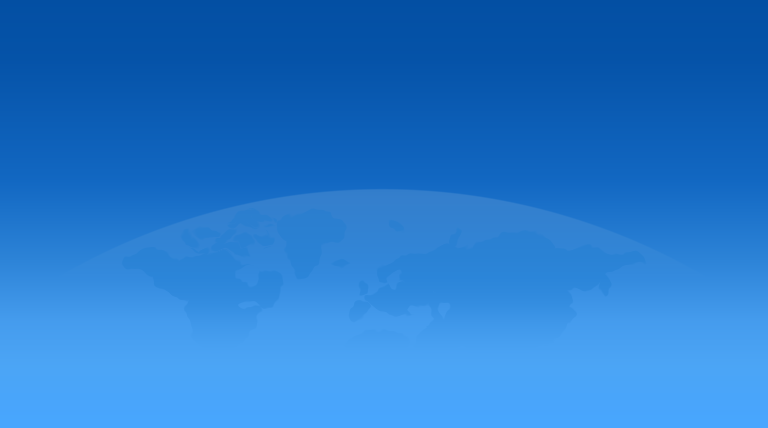
Reproduce this background procedurally as a WebGL 1 fragment shader.

```glsl
precision highp float;
// A blue sky gradient with a pale globe dome rising from the lower half.
// Faint continents are unions of ellipses whose coasts are roughened by
// layered sines and cellular noise; dome and land fade out downward.

uniform vec2 u_resolution;

float ramp(float a, float b, float x) {
  return clamp((x - a) / (b - a), 0.0, 1.0);
}

vec2 hash2(vec2 p) {
  vec2 q = vec2(dot(p, vec2(127.1, 311.7)), dot(p, vec2(269.5, 183.3)));
  return fract(sin(q) * 4375.85);
}

// Distance to the nearest scattered cell point.
float cellular(vec2 p) {
  vec2 cell = floor(p);
  float nearest = 2.0;
  for (int j = -1; j <= 1; j++) {
    for (int i = -1; i <= 1; i++) {
      vec2 c = cell + vec2(float(i), float(j));
      nearest = min(nearest, length(c + hash2(c) - p));
    }
  }
  return nearest;
}

// Layered sines that bend the coastlines.
vec2 coastWarp(vec2 p) {
  vec2 bend = vec2(0.0);
  float freq = 38.0;
  float amp = 0.007;
  for (int i = 0; i < 4; i++) {
    bend += amp * sin(freq * p.yx + vec2(1.3, 2.1) * float(i) + 2.0 * sin(freq * 0.6 * p));
    freq *= 1.9;
    amp *= 0.55;
  }
  return bend;
}

// Approximate signed distance to an ellipse.
float oval(vec2 p, float x, float y, float rx, float ry) {
  vec2 r = vec2(rx, ry);
  vec2 q = p - vec2(x, y);
  float k = length(q / r);
  return k * (k - 1.0) / max(length(q / (r * r)), 0.001);
}

float americas(vec2 p) {
  float d = oval(p, -0.544, 0.386, 0.065, 0.028);          // northwest cape
  d = min(d, oval(p, -0.410, 0.355, 0.125, 0.052));        // northern plains
  d = min(d, oval(p, -0.377, 0.265, 0.088, 0.085));        // southern plains
  d = min(d, oval(p, -0.277, 0.326, 0.050, 0.040));        // eastern cape
  d = max(d, -oval(p, -0.318, 0.362, 0.032, 0.025));       // great bay
  d = max(d, -oval(p, -0.315, 0.292, 0.020, 0.007));       // lakes
  float isles = min(oval(p, -0.370, 0.440, 0.105, 0.036),
                    oval(p, -0.310, 0.487, 0.065, 0.017));
  isles = max(isles, (cellular(p * vec2(24.0, 42.0)) - 0.5) * 0.025);
  float greatIsle = min(oval(p, -0.172, 0.466, 0.080, 0.040),
                        oval(p, -0.192, 0.412, 0.042, 0.054));
  return min(min(d, isles), greatIsle);
}

float eurasia(vec2 p) {
  float d = oval(p, 0.270, 0.365, 0.240, 0.065);           // northern belt
  d = min(d, oval(p, 0.305, 0.427, 0.085, 0.030));         // arctic cape
  d = min(d, oval(p, 0.490, 0.391, 0.115, 0.026));         // far east
  d = min(d, oval(p, 0.270, 0.270, 0.165, 0.110));         // central plateau
  d = min(d, oval(p, 0.510, 0.345, 0.012, 0.030));         // eastern spur
  d = min(d, oval(p, 0.040, 0.303, 0.085, 0.036));         // western plains
  d = min(d, oval(p, -0.050, 0.272, 0.022, 0.018));        // western cape
  vec2 q = p - vec2(0.030, 0.375);
  q = vec2(q.x + 0.6 * q.y, q.y - 0.6 * q.x);
  d = min(d, oval(q, 0.0, 0.0, 0.058, 0.030));             // north peninsula
  d = min(d, oval(p, -0.020, 0.198, 0.078, 0.027));        // southern shore
  d = min(d, oval(p, 0.130, 0.215, 0.060, 0.045));         // southern bridge
  d = max(d, -oval(p, 0.025, 0.244, 0.065, 0.012));        // inland seas
  d = max(d, -oval(p, 0.080, 0.277, 0.026, 0.010));
  d = max(d, -oval(p, 0.137, 0.270, 0.012, 0.024));
  return max(d, -oval(p, 0.030, 0.347, 0.012, 0.022));
}

float islands(vec2 p) {
  float d = oval(p, -0.102, 0.381, 0.016, 0.008);
  d = min(d, oval(p, 0.028, 0.467, 0.022, 0.010));
  d = min(d, oval(p, -0.056, 0.323, 0.012, 0.020));
  d = min(d, oval(p, 0.165, 0.435, 0.012, 0.020));
  return min(d, oval(p, 0.435, 0.265, 0.022, 0.014));
}

vec3 skyGradient(float y) {
  vec3 c = mix(vec3(0.28, 0.65, 1.0), vec3(0.295, 0.645, 0.96), ramp(0.0, 0.15, y));
  c = mix(c, vec3(0.27, 0.61, 0.93), ramp(0.15, 0.25, y));
  c = mix(c, vec3(0.17, 0.51, 0.84), ramp(0.25, 0.40, y));
  c = mix(c, vec3(0.07, 0.405, 0.76), ramp(0.40, 0.58, y));
  c = mix(c, vec3(0.02, 0.325, 0.66), ramp(0.58, 0.86, y));
  return mix(c, vec3(0.012, 0.31, 0.64), ramp(0.86, 1.0, y));
}

void main() {
  // x runs from the centre, y from the bottom, both in canvas heights.
  vec2 p = (gl_FragCoord.xy - vec2(0.5 * u_resolution.x, 0.0)) / u_resolution.y;
  float pixel = 1.0 / u_resolution.y;
  vec3 color = skyGradient(p.y);

  // Globe dome, brightest at its crown.
  float rim = length(p - vec2(-0.004, -0.942)) - 1.5;
  float dome = 1.0 - smoothstep(-pixel, pixel, rim);
  color = mix(color, vec3(0.92, 0.94, 0.95), 0.135 * dome * ramp(0.35, 0.54, p.y));

  // Continents, slightly darker than the dome.
  vec2 q = p + coastWarp(p);
  float coast = min(min(americas(q), eurasia(q)), islands(q));
  float land = dome * (1.0 - smoothstep(-pixel, pixel, coast));
  float landFade = smoothstep(0.17, 0.33, p.y);
  color = mix(color, vec3(0.10, 0.48, 0.81), 0.32 * land * landFade);

  gl_FragColor = vec4(color, 1.0);
}
```
